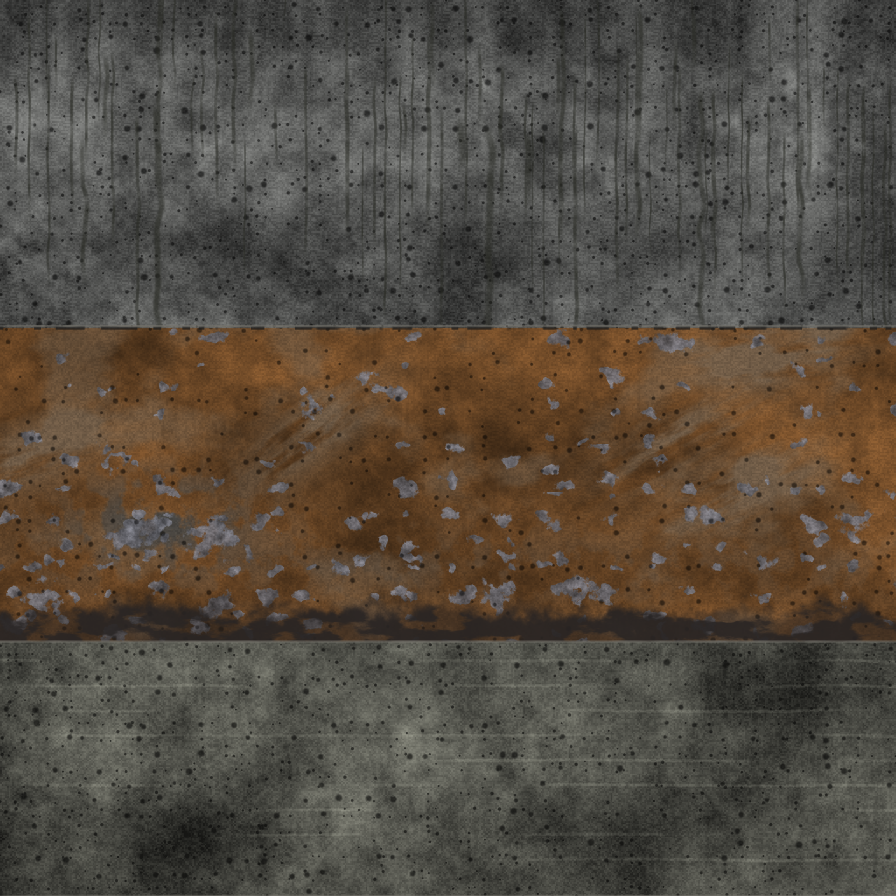
Reproduce this texture procedurally as a Shadertoy shader.

```glsl
#define SEAM_TOP 0.634
#define SEAM_LOW 0.284
#define GRAIN 0.45
#define DRIP_STRENGTH 0.55
#define CHIP_DENSITY 0.34
#define COOL_GREY vec3(0.325, 0.328, 0.322)
#define WARM_GREY vec3(0.305, 0.307, 0.280)
#define RUST vec3(0.395, 0.262, 0.140)
#define PLASTER vec3(0.445, 0.375, 0.300)
#define BARE vec3(0.410, 0.415, 0.450)
#define SOOT vec3(0.155, 0.140, 0.138)

float hash(vec2 p) {
    return fract(sin(dot(p, vec2(127.1, 311.7))) * 43758.55);
}

float noise(vec2 p) {
    vec2 i = floor(p), f = fract(p);
    f *= f * (3.0 - 2.0 * f);
    return mix(mix(hash(i), hash(i + vec2(1, 0)), f.x),
               mix(hash(i + vec2(0, 1)), hash(i + 1.0), f.x), f.y);
}

float fbm(vec2 p) {
    float sum = 0.0, amp = 0.52;
    for (int i = 0; i < 5; i++) {
        sum += amp * noise(p);
        p = mat2(1.6, 1.2, -1.2, 1.6) * p + 17.3;
        amp *= 0.5;
    }
    return sum;
}

float grain(vec2 p) {
    return GRAIN * (0.6 * hash(floor(p * 512.0)) + 0.4 * noise(p * 220.0) - 0.5);
}

float blob(vec2 p, float x, float y, float w, float h) {
    vec2 d = (p - vec2(x, y)) / vec2(w, h);
    return exp(-dot(d, d));
}

// Brush smear with bristle marks along its length
float smear(vec2 p, float x, float y, float angle) {
    float c = cos(angle), s = sin(angle);
    vec2 d = mat2(c, -s, s, c) * (p - vec2(x, y));
    return blob(d, 0.0, 0.0, 0.09, 0.033)
         * smoothstep(0.25, 0.65, fbm(d * vec2(18, 75) + 31.0 * x));
}

// Small dark holes, at most one per cell
float pits(vec2 p) {
    vec2 cell = floor(p), center = 0.3 + 0.4 * vec2(hash(cell + 3.1), hash(cell + 8.7));
    float radius = 0.08 + 0.16 * hash(cell + 5.3);
    return step(0.8, hash(cell))
         * (1.0 - smoothstep(radius * 0.5, radius + 0.08, length(fract(p) - center)));
}

// Thin water stains hanging from random heights
float drips(vec2 p) {
    float stain = 0.0;
    for (int i = 0; i < 3; i++) {
        float x = p.x * (26.0 + 21.0 * float(i)) + 0.18 * noise(p * vec2(9, 35));
        vec2 id = vec2(floor(x), 19 * i);
        float top = 1.04 - 0.2 * hash(id + 2.0);
        float end = top - 0.07 - 0.24 * hash(id + 6.0);
        float width = 0.05 + 0.08 * hash(id + 4.0);
        float off = abs(fract(x) - 0.3 - 0.4 * hash(id + 9.0));
        float line = 1.0 - smoothstep(width * 0.3, width + 0.05, off);
        line *= smoothstep(end, end + 0.05, p.y) * (1.0 - smoothstep(top - 0.02, top, p.y));
        stain = max(stain, line * step(0.42, hash(id)));
    }
    return stain * (0.45 + 0.8 * noise(p * vec2(30, 85)));
}

vec3 concrete(vec2 p, bool upper) {
    float mottle = fbm(p * 44.0) - 0.5;
    float tone = 1.0 + 0.9 * (fbm(p * vec2(10, 7) + 4.0) - 0.5) + 0.75 * mottle + grain(p);
    float dark;
    if (upper) {
        tone += 0.25 * (noise(p * vec2(75, 5)) - 0.5) * smoothstep(0.66, 0.92, p.y);
        tone += 0.16 * blob(p, 0.5, 0.84, 0.7, 0.07);
        dark = 0.28 * smoothstep(0.9, 1.0, p.y) + 0.34 * blob(p, 0.57, 0.72, 0.06, 0.05)
             + 0.34 * blob(p, 0.73, 0.72, 0.05, 0.035) + 0.3 * blob(p, 0.92, 0.71, 0.07, 0.05)
             + 0.22 * blob(p, 0.25, 0.72, 0.06, 0.04);
    } else {
        tone += 0.14 * blob(p, 0.25, 0.17, 0.4, 0.07);
        dark = 0.28 * blob(p, 0.9, 0.22, 0.12, 0.05) + 0.36 * blob(p, 0.7, 0.07, 0.09, 0.05)
             + 0.3 * blob(p, 0.2, 0.07, 0.1, 0.05) + 0.22 * blob(p, 0.52, 0.25, 0.1, 0.03);
        // Shuttering ridges
        float row = p.y * 36.0 + 0.12 * noise(p * vec2(14, 3));
        float ridge = 1.0 - smoothstep(0.02, 0.09, abs(fract(row) - 0.5));
        tone += 0.22 * ridge * smoothstep(0.48, 0.75, noise(vec2(p.x * 9.0, floor(row) * 7.0)));
    }
    tone -= dark * (1.0 + 1.5 * mottle);
    tone *= 1.0 - 0.55 * max(pits(p * 60.0), pits(p * 115.0 + 0.4));
    vec3 color = (upper ? COOL_GREY : WARM_GREY) * max(tone, 0.28);
    return upper ? mix(color, vec3(0.16, 0.165, 0.14), DRIP_STRENGTH * drips(p)) : color;
}

// Ragged flakes, denser low on the band
float chips(vec2 p) {
    float flakes = 0.0, chance = CHIP_DENSITY * mix(1.3, 0.55, smoothstep(0.4, 0.55, p.y));
    vec2 warp = vec2(fbm(p * 70.0), fbm(p * 70.0 + 40.0)) - 0.5;
    for (int i = 0; i < 3; i++) {
        vec2 q = p * vec2(1, 1.35) * (10.0 + 8.0 * float(i)) + 7.3 * float(i), cell = floor(q);
        vec2 center = 0.35 + 0.3 * vec2(hash(cell + 1.7), hash(cell + 6.1));
        float d = length(fract(q) - center + warp * 0.65) - 0.1 - 0.15 * hash(cell + 4.4);
        flakes = max(flakes, step(hash(cell + 12.0), chance) * (1.0 - smoothstep(-0.04, 0.03, d)));
    }
    return flakes;
}

vec3 rustBand(vec2 p) {
    float mottle = fbm(p * 48.0 + 3.0);
    vec3 color = RUST * (0.35 + 0.8 * fbm(p * vec2(7, 10) + 9.0) + 0.5 * mottle);
    float worn = 0.5 * smoothstep(0.5, 0.72, fbm(p * vec2(12, 17) + 23.0))
               + smear(p, 0.345, 0.515, 0.65) + smear(p, 0.755, 0.51, 0.5)
               + smear(p, 0.815, 0.45, 0.45) + smear(p, 0.04, 0.495, 0.35) + smear(p, 0.86, 0.605, 0.1);
    color = mix(color, PLASTER, min(worn, 0.85));
    float grey = blob(p, 0.18, 0.425, 0.1, 0.05) + 0.35 * blob(p, 0.5, 0.37, 0.7, 0.045);
    color = mix(color, vec3(0.29, 0.275, 0.255), grey * smoothstep(0.43, 0.62, mottle));
    color = mix(color, BARE * (0.45 + 1.05 * fbm(p * 110.0)), 0.85 * chips(p));
    color *= (1.0 + 0.6 * grain(p)) * (1.0 - 0.5 * pits(p * 75.0));
    // Soot above the lower seam
    float rise = 0.018 + 0.03 * fbm(vec2(p.x * 13.0, 2)) + 0.016 * blob(p, 0.56, 0.3, 0.08, 0.2);
    float soot = 1.0 - smoothstep(0.65, 1.25, (p.y - SEAM_LOW + 0.04 * (mottle - 0.5)) / rise);
    return mix(color, SOOT, soot * (0.46 + 0.46 * smoothstep(0.36, 0.52, fbm(p * vec2(28, 70)))));
}

void mainImage(out vec4 fragColor, in vec2 fragCoord) {
    vec2 uv = fragCoord / iResolution.xy;
    float edge = 0.8 / iResolution.y, y = uv.y;
    float band = smoothstep(-edge, edge, min(y - SEAM_LOW, SEAM_TOP - y));
    vec3 color = mix(concrete(uv, y > 0.5), rustBand(uv), band);
    // Broken shadow and pale lips along the seams
    float shadow = 1.0 - smoothstep(0.001, 0.003, abs(y - SEAM_TOP));
    color = mix(color, vec3(0.11), 0.75 * shadow * smoothstep(0.48, 0.65, noise(vec2(uv.x * 120.0, 5))));
    float gap = min(min(abs(y - SEAM_TOP - 0.002), abs(y - SEAM_LOW)), y);
    float lip = 1.0 - smoothstep(0.0006, 0.002, gap);
    fragColor = vec4(mix(color, vec3(0.46, 0.45, 0.42), lip * (0.35 + 0.4 * noise(uv * 65.0))), 1.0);
}
```
